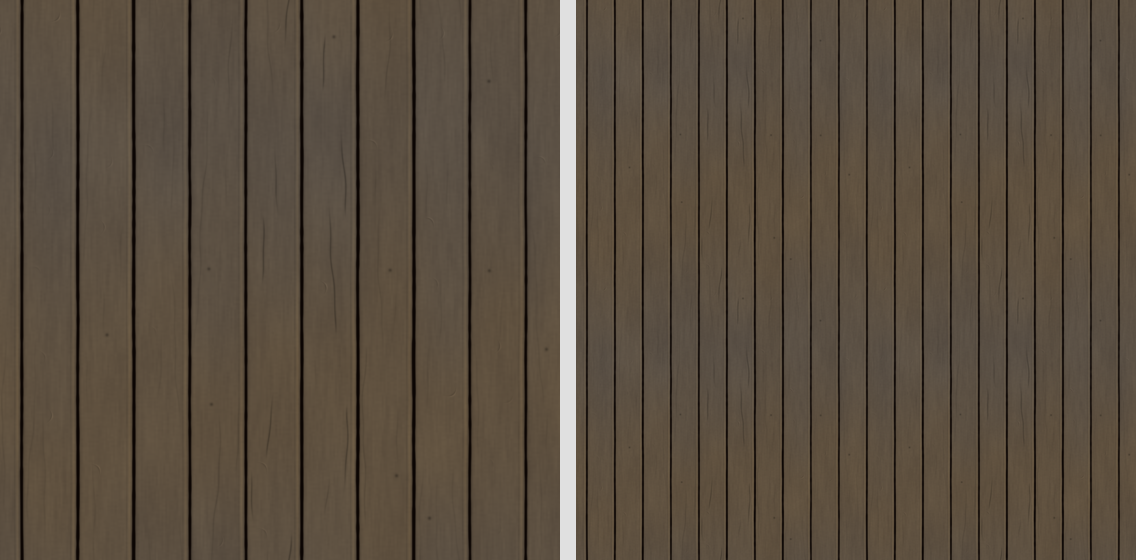
Left, the tile; right, the same tile 2 across and 2 down.
This texture is drawn by a WebGL 1 fragment shader. Its source:

```glsl
precision highp float;
// Ten weathered vertical deck boards separated by dark, slightly uneven gaps.
// Wrapping value noise gives tone and grain; layered sines trace the cracks,
// and one jittered mark per cell scatters nicks and specks. Tiles both ways.

uniform vec2 u_resolution;

const float TAU = 6.2831853;
const float BOARDS = 10.0;
const float FIRST_GAP = 0.39;   // position of the first gap, in boards
const float MARK_ROWS = 9.0;

const vec3 LIGHT_WOOD = vec3(0.390, 0.338, 0.266);
const vec3 DARK_WOOD  = vec3(0.340, 0.292, 0.232);
const vec3 GAP_COLOR  = vec3(0.045, 0.020, 0.010);
const vec3 COOL_TINT  = vec3(0.955, 0.985, 1.080);
const vec3 WARM_TINT  = vec3(1.015, 0.995, 0.980);

float hash(vec2 p) {
  vec3 q = fract(p.xyx * 0.1031);
  q += dot(q, q.yzx + 33.33);
  return fract((q.x + q.y) * q.z);
}

// Value noise that wraps after a whole number of cells
float noise(vec2 uv, vec2 cells, float seed) {
  vec2 p = uv * cells;
  vec2 i = floor(p);
  vec2 f = fract(p);
  f = f * f * (3.0 - 2.0 * f);
  vec2 a = mod(i, cells) + seed * 17.3;
  vec2 b = mod(i + 1.0, cells) + seed * 17.3;
  return mix(mix(hash(a), hash(vec2(b.x, a.y)), f.x),
             mix(hash(vec2(a.x, b.y)), hash(b), f.x), f.y);
}

float bell(float x, float width) {
  return exp(-x * x / (width * width));
}

// Long broken cracks wandering along one board; across runs 0 to 1
float cracks(float across, float y, float board) {
  float sum = 0.0;
  for (int k = 0; k < 3; k++) {
    float n = float(k);
    float phase = hash(vec2(board, n + 3.0));
    float path = 0.2 + 0.28 * n + 0.10 * sin(TAU * (y + phase))
               + 0.025 * sin(TAU * (4.0 * y + 3.0 * phase))
               + 0.010 * sin(TAU * (11.0 * y + phase));
    float broken = smoothstep(0.55, 0.85, noise(vec2(0.0, y), vec2(1.0, 9.0), board + 11.0 * n));
    sum += broken * bell(across - path, 0.018);
  }
  return sum;
}

// Curved nick with a lit and a shaded flank; q is the offset from its centre
float nick(vec2 q, float angle) {
  float c = cos(angle);
  float s = sin(angle);
  vec2 r = vec2(c * q.x - s * q.y, s * q.x + c * q.y);
  float side = r.x + 40.0 * r.y * r.y;
  return side / 0.0018 * bell(side, 0.0018) * bell(r.y, 0.008);
}

// Signed brightness of the scattered marks
float marks(vec2 p) {
  vec2 cell = mod(floor(p), vec2(BOARDS, MARK_ROWS));
  vec2 jitter = vec2(hash(cell + 5.1), hash(cell + 9.7));
  vec2 q = (fract(p) - mix(vec2(0.27), vec2(0.73), jitter)) / vec2(BOARDS, MARK_ROWS);
  float kind = hash(cell + 23.0);
  float dent = smoothstep(0.5, 1.0, kind) * nick(q, 2.0 * jitter.x - 1.0);
  float speck = step(kind, 0.10) * bell(length(q), 0.0032);
  return 0.24 * dent - 0.28 * speck;
}

void main() {
  vec2 uv = gl_FragCoord.xy / u_resolution;
  float pixel = 1.0 / u_resolution.x;
  float x = uv.x * BOARDS - FIRST_GAP;
  float board = mod(floor(x), BOARDS);
  float shift = hash(vec2(board, 41.0));
  vec2 grainUv = vec2(uv.x, uv.y + shift);

  // Board tone, blotches and fine grain
  float blotch = noise(grainUv, vec2(20.0, 7.0), 1.0) - 0.5;
  float streak = noise(grainUv, vec2(130.0, 14.0), 2.0) - 0.5;
  float fibre = noise(grainUv, vec2(300.0, 44.0), 3.0) - 0.5;
  float fuzz = noise(grainUv, vec2(150.0, 260.0), 4.0) - 0.5;
  float tone = 0.53 + 0.38 * (hash(vec2(board, 7.0)) - 0.5)
             + 0.50 * blotch + 0.38 * streak + 0.34 * fibre + 0.22 * fuzz;
  vec3 color = mix(DARK_WOOD, LIGHT_WOOD, tone);

  // Cool weathering in the upper part, warmer below
  float cool = 0.40 + 0.40 * cos(TAU * (uv.y - 0.76))
             + 0.5 * (noise(grainUv, vec2(10.0, 5.0), 5.0) - 0.5)
             + 0.4 * (hash(vec2(board, 19.0)) - 0.5);
  color *= mix(WARM_TINT, COOL_TINT, clamp(cool, 0.0, 1.0));

  // Cracks, deepest on the middle boards, then small marks
  float wear = 0.05 + 0.20 * bell(board - 4.5, 1.2);
  color *= 1.0 - wear * cracks(fract(x), uv.y, board);
  color *= 1.0 + marks(vec2(x, uv.y * MARK_ROWS));

  // Signed distance to the nearest gap, with its own waver and width
  float line = floor(x + 0.5);
  float gap = mod(line, BOARDS);
  float waver = noise(vec2(0.0, uv.y), vec2(1.0, 14.0), gap + 31.0) - 0.5;
  float ragged = noise(vec2(0.0, uv.y), vec2(1.0, 70.0), gap + 53.0) - 0.5;
  float side = (x - line) / BOARDS + 0.0009 * waver;
  float halfWidth = 0.0025 + 0.0007 * (hash(vec2(gap, 61.0)) - 0.5) + 0.0007 * ragged;

  // Rounded board edges: a pale ridge left of each gap, soft shade beside it
  color *= 1.0 + vec3(0.11, 0.10, 0.06) * bell(side + 0.0075, 0.0026);
  color *= 1.0 - 0.06 * bell(side + 0.0125, 0.0016);
  color *= 1.0 - 0.22 * bell(side, 0.0050);
  float soft = 0.0010 + 0.5 * pixel;
  float cover = 1.0 - smoothstep(halfWidth - soft, halfWidth + soft, abs(side));
  color = mix(color, GAP_COLOR, cover);

  gl_FragColor = vec4(color, 1.0);
}
```
